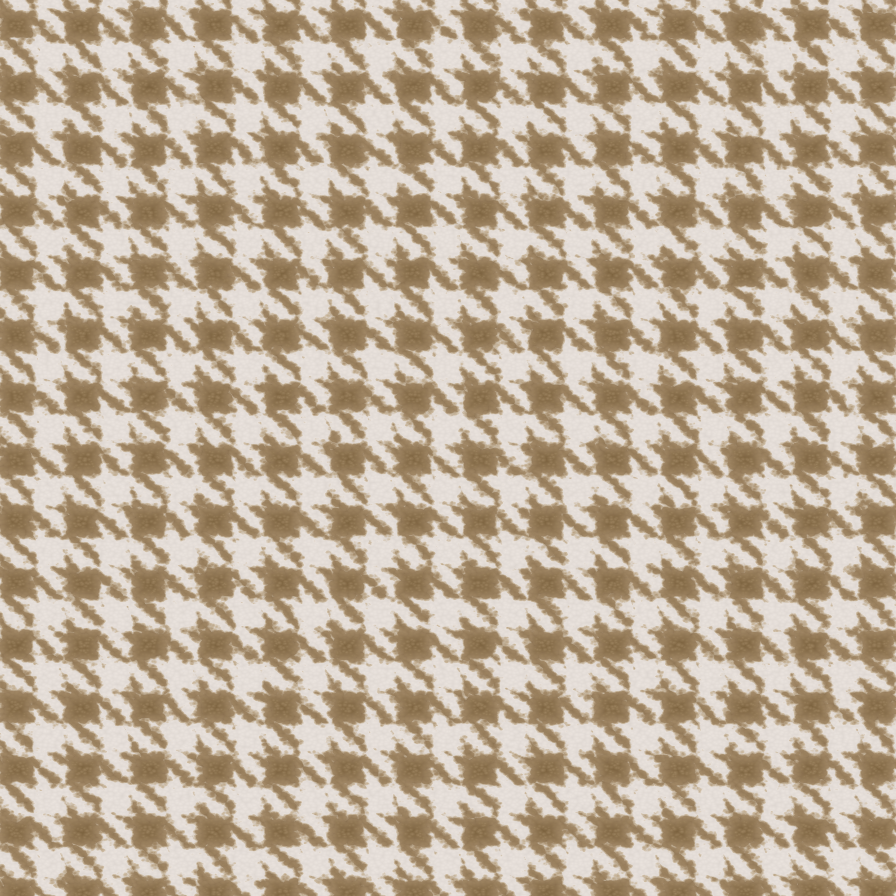
A Shadertoy shader for this pattern:

```glsl
// Fuzzy woven houndstooth check in tan wool on an off-white ground.

const vec2 REPEATS = vec2(13.53, 14.45);   // checks across and down
const vec2 PHASE = vec2(-0.25, 0.41);      // places the first check, from the top left
const vec2 BLOCK_HALF = vec2(0.268, 0.25); // half size of the solid block, in checks
const float TAIL_HALF = 0.070;             // half width of the diagonal tails

const vec3 CREAM = vec3(0.895, 0.867, 0.845);
const vec3 SAND  = vec3(0.77, 0.70, 0.60);
const vec3 TAN   = vec3(0.61, 0.51, 0.38);
const vec3 BROWN = vec3(0.535, 0.435, 0.295);

vec2 hash2(vec2 p) {
    vec3 q = fract(p.xyx * vec3(0.1031, 0.1030, 0.0973));
    q += dot(q, q.yzx + 33.33);
    return fract((q.xx + q.yz) * q.zy);
}

// Cellular noise: distance to the nearest scattered point
float cellular(vec2 p) {
    vec2 cell = floor(p), local = fract(p);
    float nearest = 4.0;
    for (int y = -1; y <= 1; y++) {
        for (int x = -1; x <= 1; x++) {
            vec2 offset = vec2(x, y);
            vec2 gap = offset + hash2(cell + offset + 64.0) - local;
            nearest = min(nearest, dot(gap, gap));
        }
    }
    return sqrt(nearest);
}

// Layered sines: slow wander of the threads
vec2 threadDrift(vec2 p, float amount) {
    vec2 slow = sin(p.yx * vec2(2.3, 1.9) + 1.7 * sin(p * 0.83));
    vec2 quick = sin(p.yx * vec2(9.1, 7.7) + 2.0 * sin(p * vec2(3.1, 4.3)));
    return amount * (0.6 * slow + 0.7 * quick);
}

// Positive inside a diagonal band, repeating twice per check
float diagonalBand(float s, float center, float halfWidth) {
    float offset = abs(fract((s - center) * 2.0 + 0.5) - 0.5) * 0.5;
    return halfWidth - offset * 0.7071;
}

// Signed depth inside the houndstooth, in checks; block centers at integers
float houndstooth(vec2 p, vec2 blockHalf, float tailHalf) {
    vec2 yarn = blockHalf - abs(fract(p + 0.5) - 0.5);
    float s = p.x + p.y + 0.5;
    float block = min(yarn.x, yarn.y);
    float warpTail = min(yarn.x, diagonalBand(s, 0.125, tailHalf));
    float weftTail = min(yarn.y, diagonalBand(s, 0.375, tailHalf));
    return max(block, max(warpTail, weftTail));
}

// Cream through sand and tan to brown, by coverage and depth
vec3 woolColor(float coverage, float core) {
    vec3 edge = mix(CREAM, SAND, smoothstep(0.0, 0.5, coverage));
    vec3 body = mix(TAN, BROWN, core);
    return mix(edge, body, smoothstep(0.4, 1.0, coverage));
}

void mainImage(out vec4 fragColor, in vec2 fragCoord) {
    vec2 uv = fragCoord / iResolution.xy;
    vec2 p = vec2(uv.x, uv.y - 1.0) * REPEATS + PHASE;

    // Fibre clumps at two sizes
    float clump = 0.46 - cellular(p * vec2(7.0, 8.5));
    float fibre = 0.46 - cellular(p * vec2(15.0, 19.0) + 17.0);

    // Ragged outline
    vec2 woven = p + threadDrift(p, 0.018);
    float depth = houndstooth(woven, BLOCK_HALF, TAIL_HALF);
    depth += 0.11 * clump + 0.05 * fibre;

    // Soft nap, widened to stay smooth on small canvases
    float soft = max(0.055, 0.75 * REPEATS.y / iResolution.y);
    float coverage = smoothstep(-soft, soft, depth);
    float core = smoothstep(0.01, 0.20, depth + 0.10 * fibre);
    vec3 color = woolColor(coverage, core);

    // Mottled pile, stronger on the dark wool
    color += (0.11 * fibre + 0.05 * clump) * mix(0.35, 1.0, coverage);
    fragColor = vec4(clamp(color, 0.0, 1.0), 1.0);
}
```
